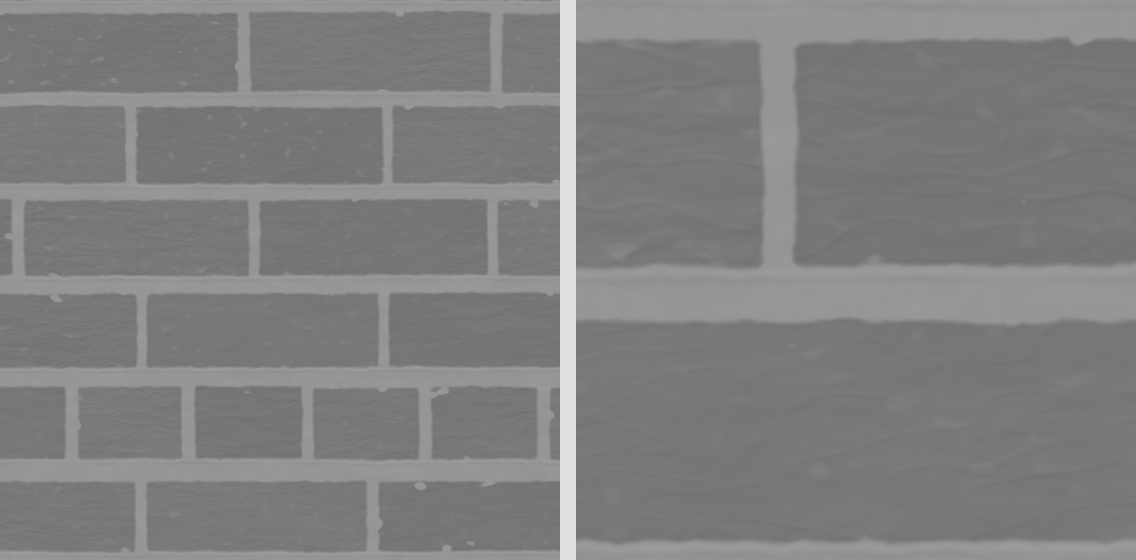
Left, the full canvas; right, a detail of the centre.
Write a WebGL 1 fragment shader that draws this texture.

```glsl
precision highp float;
uniform vec2 u_resolution;

vec2 hash2(vec2 c) {
  vec2 q = vec2(dot(c, vec2(127.1, 311.7)), dot(c, vec2(269.5, 183.3)));
  return fract(sin(q) * 43758.5);
}

float gradientDot(vec2 cell, vec2 offset) {
  return dot(hash2(cell) * 2.0 - 1.0, offset);
}

float noise(vec2 p) {
  vec2 i = floor(p), f = fract(p);
  vec2 u = f * f * f * (f * (f * 6.0 - 15.0) + 10.0);
  vec2 e = vec2(1.0, 0.0);
  return mix(mix(gradientDot(i, f), gradientDot(i + e, f - e), u.x),
             mix(gradientDot(i + e.yx, f - e.yx), gradientDot(i + 1.0, f - 1.0), u.x), u.y);
}

float fbm(vec2 p) {
  float sum = 0.0, amp = 0.6;
  for (int i = 0; i < 3; i++) {
    sum += amp * noise(p);
    p = p * 2.03 + 17.3;
    amp *= 0.5;
  }
  return sum;
}

// Wrinkled clay, stretched along the course and cut by crevices
float relief(vec2 p) {
  vec2 q = p + 0.012 * vec2(noise(p * 18.0), noise(p * 18.0 + 7.0));
  float crevice = smoothstep(0.07, 0.0, abs(noise(q * vec2(13.0, 40.0) + 3.0)));
  return fbm(q * vec2(18.0, 48.0)) - 0.16 * crevice;
}

// Position of one upright joint and the brick pitch in each course
vec2 courseLayout(float row) {
  if (row < 0.5) return vec2(0.434, 0.454);
  if (row < 1.5) return vec2(0.236, 0.454);
  if (row < 2.5) return vec2(0.031, 0.424);
  if (row < 3.5) return vec2(0.254, 0.432);
  if (row < 4.5) return vec2(0.126, 0.211);
  return vec2(0.253, 0.414);
}

void main() {
  vec2 p = gl_FragCoord.xy / u_resolution;
  p.y = 1.0 - p.y;
  float pixel = 1.0 / min(u_resolution.x, u_resolution.y);

  // Course and brick
  float row = floor((p.y - 0.0103) / 0.1655);
  vec2 layout = courseLayout(row);
  float column = floor((p.x - layout.x) / layout.y);
  vec2 id = vec2(column, row) + 11.0;
  vec2 rnd = hash2(id), rnd2 = hash2(id + 31.7);

  // Uneven rectangle with joints of varied width
  vec2 gap = vec2(0.008, 0.007) + 0.006 * rnd;
  vec2 halfSize = vec2(0.5 * (layout.y - gap.x - gap.y), 0.070 - 0.0016 * row);
  vec2 centre = vec2(layout.x + (column + 0.5) * layout.y + 0.5 * (gap.x - gap.y),
                     0.093 + 0.1655 * row + 0.004 * (rnd2.x - 0.5));
  vec2 local = p - centre;
  local.y += 0.014 * (rnd2.y - 0.5) * local.x;
  vec2 seed = p + rnd * 5.0;
  vec2 ragged = local + 0.004 * vec2(noise(seed * 9.0), noise(seed * 9.0 + 4.0))
                      + 0.003 * vec2(noise(seed * 42.0), noise(seed * 42.0 + 9.0))
                      + 0.0015 * noise(seed * 110.0);
  vec2 k = abs(ragged) - halfSize + 0.005;
  float d = length(max(k, 0.0)) + min(max(k.x, k.y), 0.0) - 0.005;

  // Mortar smeared over chipped edges
  d += 0.016 * smoothstep(0.28, 0.6, noise(seed * vec2(24.0, 30.0)));
  float brick = 1.0 - smoothstep(-0.0018 - pixel, 0.0018 + pixel, d);

  // Brick face
  float wear = rnd2.x * mix(1.0, 0.35, clamp(row / 4.0, 0.0, 1.0));
  float shade = relief(seed) - relief(seed + vec2(0.001, 0.0026));
  float face = 0.467 + 0.018 * (rnd.y - 0.5) + 0.02 * fbm(seed * vec2(7.0, 12.0));
  face += clamp(shade * mix(0.05, 0.09, rnd.x), -0.035, 0.035);
  face += 0.07 * wear * smoothstep(0.2, 0.5, noise(seed * vec2(48.0, 75.0)));
  face += 0.10 * smoothstep(0.55, 0.72, noise(seed * 65.0 + 2.0));
  face -= 0.02 * exp(-abs(d) / 0.002);

  // Mortar with a pale lip and a tooled groove below each course
  float below = ragged.y - halfSize.y;
  float groove = exp(-pow((below - 0.009) / 0.0025, 2.0));
  float lip = exp(-pow((below - 0.004) / 0.002, 2.0));
  float mortar = 0.588 + 0.03 * fbm(p * vec2(9.0, 32.0)) + 0.012 * noise(p * 90.0);
  mortar += 0.014 * lip - 0.028 * groove * (0.6 + noise(p * vec2(12.0, 3.0)));
  mortar -= 0.012 * exp(-abs(d) / 0.002);

  gl_FragColor = vec4(vec3(mix(mortar, face, brick)), 1.0);
}
```
